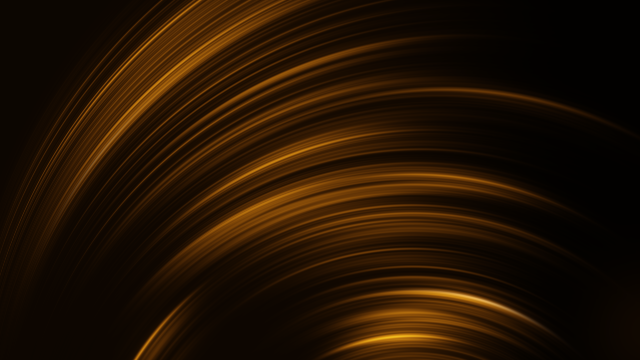
Reproduce this background procedurally as a Shadertoy shader.

```glsl
// Golden light trails: nested arcs of amber strands sweeping over a dark ground.
#define CENTER vec2(1.146, -0.505) // centre of the inner arcs
#define BASE_RADIUS 1.0255         // arcs beyond this radius drift
#define DRIFT 0.38                 // centre shift per unit of crest height
#define CORE_WIDTH 0.0042
#define HALO_INNER 0.034
#define HALO_OUTER 0.012
#define AMBIENT 0.34
#define FAINT_COUNT 30
#define EXPOSURE vec3(1.0, 0.47, 0.045)

// Streaks: crest height, angle of the peak, angular spread, power
const vec4 STREAKS[12] = vec4[12](
    vec4(1.285, -0.75, 0.22, 1.15), vec4(1.130, -0.70, 0.27, 1.10),
    vec4(0.900, -0.42, 0.25, 0.50), vec4(0.800, -0.50, 0.26, 0.60),
    vec4(0.752,  0.05, 0.28, 0.36), vec4(0.639, -0.38, 0.23, 1.25),
    vec4(0.521, -0.42, 0.22, 1.60), vec4(0.515,  0.08, 0.23, 0.90),
    vec4(0.415, -0.93, 0.15, 1.15), vec4(0.408,  0.02, 0.30, 0.60),
    vec4(0.190,  0.10, 0.28, 1.30), vec4(0.067, -0.05, 0.22, 2.00));

float hash(float n) { return fract(sin(n * 12.9898) * 4375.85); }

vec2 gradient(vec2 cell) {
    float a = 6.2832 * hash(dot(cell, vec2(1.0, 57.31)));
    return vec2(cos(a), sin(a));
}

float gradientNoise(vec2 p) {
    vec2 i = floor(p), f = fract(p);
    vec2 w = f * f * f * (f * (f * 6.0 - 15.0) + 10.0);
    vec2 e = vec2(1.0, 0.0);
    float low  = mix(dot(gradient(i), f), dot(gradient(i + e), f - e), w.x);
    float high = mix(dot(gradient(i + e.yx), f - e.yx),
                     dot(gradient(i + e.xx), f - e.xx), w.x);
    return mix(low, high, w.y);
}

float bell(float x, float width) {
    x /= width;
    return exp(-x * x);
}

// Arc coordinates: x is the crest height of the arc through p, y its angle
vec2 arcCoords(vec2 p) {
    vec2 q = p - CENTER;
    float c = BASE_RADIUS * BASE_RADIUS - dot(q, q);
    float rise = length(q) - BASE_RADIUS;
    if (c < 0.0) {
        float k = 1.0 - DRIFT;
        float a = k * k - 2.0 * DRIFT * DRIFT;
        float b = 2.0 * (k * BASE_RADIUS + DRIFT * (q.x + q.y));
        rise = -2.0 * c / (b + sqrt(b * b - 4.0 * a * c));
        q -= DRIFT * rise;
    }
    return vec2(CENTER.y + BASE_RADIUS + rise, atan(q.x, q.y));
}

// Fine fibres running along the arcs
float strands(vec2 arc) {
    float sum = 0.0, freq = 15.0, amp = 0.55;
    for (int i = 0; i < 4; i++) {
        sum += amp * gradientNoise(vec2(arc.x * freq, arc.y * 1.4) + float(i) * 17.3);
        freq *= 2.15;
        amp *= 0.85;
    }
    float s = clamp(0.5 + sum, 0.0, 1.3);
    return 0.15 + 1.6 * s * s;
}

// Thin bright core with a softer fibrous tail on the inner side
float streak(vec2 arc, vec4 s, float fibre) {
    float depth = s.x - arc.x;
    float halo = exp(-abs(depth) / (depth > 0.0 ? HALO_INNER : HALO_OUTER));
    float core = bell(depth, CORE_WIDTH);
    return s.w * bell(arc.y - s.y, s.z) * (0.6 * core + 0.75 * halo * fibre);
}

void mainImage(out vec4 fragColor, in vec2 fragCoord) {
    vec2 p = fragCoord / iResolution.y;
    vec2 arc = arcCoords(p);
    float fibre = strands(arc);

    // Ambient fibres, lit around an angle that leans left as arcs grow
    float lean = 0.15 - 0.75 * arc.x;
    float bands = 0.35 + bell(arc.x - 1.2, 0.15) + 0.7 * bell(arc.x - 0.46, 0.1)
                + 1.3 * bell(arc.x - 0.08, 0.1);
    float light = AMBIENT * bands * fibre * bell(arc.y - lean, 0.33)
                * smoothstep(1.55, 1.2, arc.x);

    // Main streaks
    for (int i = 0; i < 12; i++) light += streak(arc, STREAKS[i], fibre);

    // Scattered faint lines
    for (int i = 0; i < FAINT_COUNT; i++) {
        float n = float(i);
        float crest = 0.225 + 0.04 * n + 0.012 * (hash(n + 3.1) - 0.5);
        float peak = 0.15 - 0.75 * crest + 0.25 * (hash(n + 7.7) - 0.5);
        float power = 0.15 + 0.4 * hash(n + 1.9);
        light += power * bell(arc.y - peak, 0.28) * bell(arc.x - crest, CORE_WIDTH * 0.8);
    }

    // Dim ground, darker on the right, with a low corner glow
    light += mix(0.05, 0.008, smoothstep(0.9, 1.6, p.x));
    light += 0.06 * bell(length(p - vec2(1.8, 0.08)), 0.16);

    vec3 color = 1.0 - exp(-light * EXPOSURE);

    // Pale glints on two rims
    float glint = bell(arc.x - 0.193, CORE_WIDTH) * bell(arc.y - 0.27, 0.2)
                + 0.5 * bell(arc.x - 1.1, CORE_WIDTH) * bell(arc.y + 0.9, 0.12);
    color += glint * vec3(0.2, 0.26, 0.28);

    fragColor = vec4(min(color, 1.0), 1.0);
}
```
